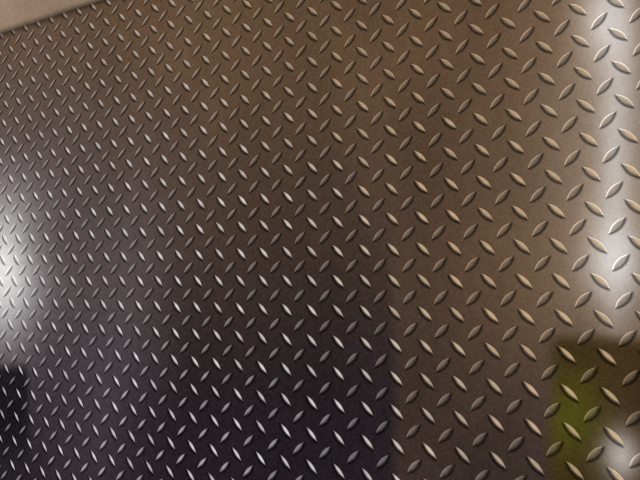
Write a Shadertoy shader that draws this texture.

```glsl
const vec3 BROWN = vec3(0.39, 0.30, 0.22);
const vec3 UMBER = vec3(0.28, 0.22, 0.18);
const vec3 DARK  = vec3(0.14, 0.115, 0.13);
const vec3 STEEL = vec3(0.40, 0.37, 0.40);
const vec3 TAN   = vec3(0.65, 0.58, 0.51);
const vec3 WHITE = vec3(0.93, 0.92, 0.92);
const vec3 OLIVE = vec3(0.23, 0.17, 0.09);
const vec3 GREEN = vec3(0.32, 0.31, 0.08);

float hash(vec2 p) {
    p = fract(p * vec2(0.1031, 0.1130));
    p += dot(p, p.yx + 33.33);
    return fract((p.x + p.y) * p.x * 17.0);
}

float noise(vec2 p) {
    vec2 i = floor(p), f = fract(p);
    f = f * f * (3.0 - 2.0 * f);
    return mix(mix(hash(i), hash(i + vec2(1, 0)), f.x),
               mix(hash(i + vec2(0, 1)), hash(i + vec2(1, 1)), f.x), f.y);
}

float fbm(vec2 p) {
    float sum = 0.0, amp = 0.5;
    for (int i = 0; i < 4; i++) {
        sum += amp * noise(p);
        p = p * 2.03 + 17.0;
        amp *= 0.5;
    }
    return sum;
}

float glow(vec2 p, vec2 center, vec2 size) {
    vec2 d = (p - center) / size;
    return exp(-dot(d, d));
}

// Pointed lens lying along x
float lens(vec2 q, float halfLength, float halfWidth) {
    float offset = (halfLength * halfLength - halfWidth * halfWidth) / (2.0 * halfWidth);
    return length(vec2(q.x, abs(q.y) + offset)) - offset - halfWidth;
}

float cover(float d, float soft) {
    return 1.0 - smoothstep(-soft, soft, d);
}

// Blurred room reflections on the flat metal
vec3 reflections(vec2 uv) {
    vec3 col = mix(DARK, UMBER, smoothstep(0.1, 0.62, uv.y));
    col = mix(col, BROWN, smoothstep(0.5, 0.95, uv.y));
    col = mix(col, BROWN, 0.8 * smoothstep(0.55, 0.85, uv.x) * smoothstep(0.0, 0.4, uv.y));
    float panel = smoothstep(0.60, 0.63, uv.x) * (1.0 - smoothstep(0.45, 0.65, uv.y));
    col = mix(col, BROWN, 0.35 * panel);

    // Cool sheen and window light on the left
    col = mix(col, STEEL, 0.65 * glow(uv, vec2(0.03, 0.50), vec2(0.20, 0.36)));
    col = mix(col, STEEL, 0.40 * glow(uv, vec2(0.18 + 0.15 * (uv.y - 0.3), 0.28), vec2(0.07, 0.30)));
    col = mix(col, WHITE, glow(uv, vec2(0.0, 0.44), vec2(0.055, 0.15)));

    // Warm sheen and bright streak on the right
    col = mix(col, TAN, 0.75 * glow(uv, vec2(0.97, 0.68), vec2(0.13, 0.42)));
    col = mix(col, WHITE, 0.55 * glow(uv, vec2(0.96, 0.72), vec2(0.03, 0.38)));
    col = mix(col, WHITE, 0.75 * glow(uv, vec2(0.96, 0.46), vec2(0.045, 0.09)));
    col = mix(col, WHITE, 0.6 * glow(uv, vec2(0.94, 0.95), vec2(0.04, 0.09)));

    // Dark shapes in the lower corners
    float box = (1.0 - smoothstep(0.035, 0.05, uv.x)) * (1.0 - smoothstep(0.22, 0.25, uv.y));
    col = mix(col, DARK * 0.7, 0.85 * box * smoothstep(0.0, 0.12, uv.y));
    float corner = smoothstep(0.84, 0.875, uv.x) * (1.0 - smoothstep(0.27, 0.31, uv.y));
    vec3 cornerCol = mix(OLIVE, GREEN, glow(uv, vec2(0.89, 0.13), vec2(0.05, 0.10)));
    cornerCol = mix(cornerCol, WHITE, 0.7 * glow(uv, vec2(0.97, 0.05), vec2(0.035, 0.06)));
    return mix(col, cornerCol, 0.9 * corner);
}

// One lattice of raised lugs with shadow, body and glint
vec3 addLugs(vec3 col, vec2 cell, vec2 axis, vec3 glint, float shine, float soft) {
    vec2 id = floor(cell + 0.5), g = cell - id;
    vec2 q = vec2(dot(g, axis), dot(g, vec2(-axis.y, axis.x)));
    float vary = hash(id + 61.0);
    float shadow = cover(lens(q + vec2(-0.01, 0.045), 0.32, 0.10), soft + 0.025);
    float body = cover(lens(q, 0.29, 0.085), soft);
    float streak = cover(lens(q - vec2(0.04 * (vary - 0.5), 0.018), 0.24, 0.055), soft + 0.02);
    col *= 1.0 - 0.5 * shadow;
    vec3 lug = col * 1.35 + 0.07 + 0.09 * smoothstep(-0.06, 0.08, q.y);
    col = mix(col, lug, body);
    return mix(col, glint, streak * shine * mix(0.75, 1.0, vary));
}

void mainImage(out vec4 fragColor, in vec2 fragCoord) {
    vec2 uv = fragCoord / iResolution.xy;
    vec2 p = uv * vec2(4.0 / 3.0, 1.0);

    // Perspective lattice, receding to the left
    vec2 c = p - vec2(0.6667, 0.415);
    float depth = 1.0 + 0.432 * c.x - 0.144 * c.y;
    vec2 cell = c / (vec2(0.0538, 0.0616) * depth) + vec2(0.32, 0.0);
    float soft = 0.6 * max(length(dFdx(cell)), length(dFdy(cell)));

    // Smudged metal
    vec3 col = reflections(uv + 0.025 * (fbm(p * 5.0) - 0.5));
    col *= 0.88 + 0.25 * fbm(p * vec2(9.0, 4.0));

    // Crossed lugs in alternating rows
    vec3 glint = mix(WHITE, vec3(0.82, 0.70, 0.54), smoothstep(0.3, 0.75, uv.x + 0.35 * (uv.y - 0.5)));
    float fallShine = mix(0.9, 0.55, smoothstep(0.55, 0.95, uv.y));
    float riseShine = 0.22 + 0.45 * glow(uv, vec2(0.25, 0.05), vec2(0.28, 0.25));
    col = addLugs(col, cell, vec2(0.7071, -0.7071), glint, fallShine, soft);
    col = addLugs(col, cell + 0.5, vec2(0.7071, 0.7071), glint, riseShine, soft);

    // Wall beyond the plate edge
    float edge = uv.y - 0.93 - 0.44 * uv.x;
    vec3 wall = vec3(0.60, 0.51, 0.43) * (0.9 + 0.2 * fbm(p * 8.0));
    col = mix(col, wall, smoothstep(-0.003, 0.003, edge));
    col *= 1.0 - 0.35 * exp(-pow(edge / 0.008, 2.0));

    col += 0.035 * (noise(p * 230.0) - 0.5);
    fragColor = vec4(clamp(col, 0.0, 1.0), 1.0);
}
```
